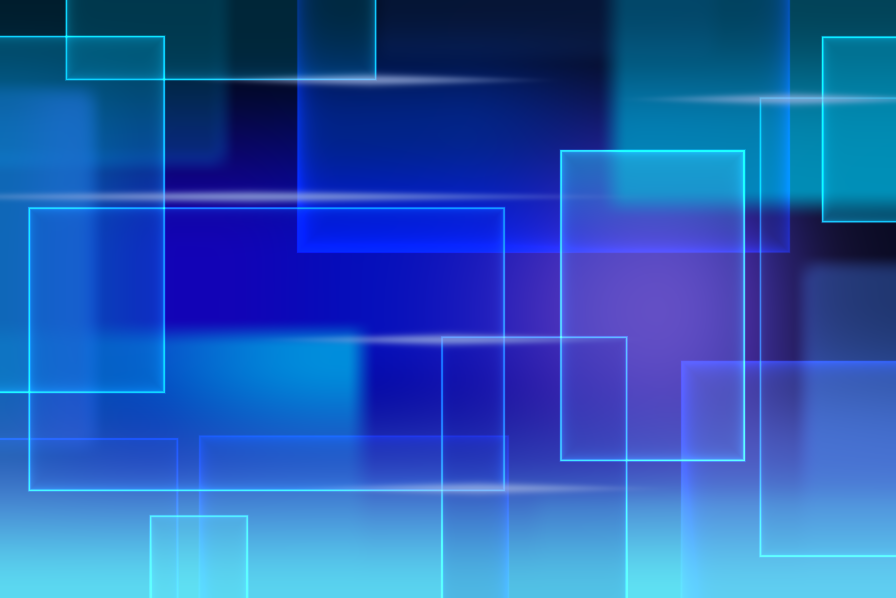
Write a Shadertoy shader that draws this background.

```glsl
const vec3 INK = vec3(0.0, 0.04, 0.11);
const vec3 DEEP_BLUE = vec3(0.08, 0.0, 0.69);
const vec3 COBALT = vec3(0.0, 0.04, 0.71);
const vec3 NAVY = vec3(0.01, 0.01, 0.58);
const vec3 SIDE_BLUE = vec3(0.03, 0.34, 0.58);
const vec3 VIOLET = vec3(0.41, 0.26, 0.74);
const vec3 SHADE = vec3(0.03, 0.01, 0.06);
const vec3 CYAN = vec3(0.37, 0.88, 0.95);
const vec3 SKY = vec3(0.17, 0.70, 0.90);
const vec3 TEAL = vec3(0.0, 0.58, 0.74);
const vec3 AZURE = vec3(0.0, 0.65, 0.87);
const vec3 ROYAL = vec3(0.16, 0.37, 0.82);
const vec3 MIDNIGHT = vec3(0.0, 0.18, 0.62);
const vec3 ELECTRIC = vec3(0.0, 0.13, 0.92);
const vec3 PERIWINKLE = vec3(0.38, 0.55, 0.91);
const vec3 DUSK = vec3(0.30, 0.44, 0.81);
const vec3 CYAN_EDGE = vec3(0.06, 0.74, 0.87);
const vec3 BLUE_EDGE = vec3(0.03, 0.16, 0.85);
const vec3 STREAK_COLOR = vec3(0.62, 0.70, 0.88);

const float LINE_WIDTH = 0.0015;
const float STREAK_WIDTH = 0.010;
const float SOFT_BLUR = 0.026;

// Streaks: centre x, centre y, half length
const vec3 STREAKS[5] = vec3[5](
    vec3(0.62, 0.866, 0.33), vec3(0.42, 0.671, 0.72), vec3(0.75, 0.432, 0.34),
    vec3(0.80, 0.183, 0.34), vec3(1.33, 0.834, 0.31));

// Signed distance to a box given as left, bottom, right, top
float boxDistance(vec2 p, vec4 box) {
    vec2 q = abs(p - 0.5 * (box.xy + box.zw)) - 0.5 * (box.zw - box.xy);
    return max(q.x, q.y);
}

float bell(float x) {
    return exp(-x * x);
}

// Out-of-focus panel with a faint rim
void softPanel(inout vec3 color, vec2 p, vec4 box, vec3 fill, float alpha, float rim) {
    vec2 cover = smoothstep(box.xy - SOFT_BLUR, box.xy + SOFT_BLUR, p)
               * (1.0 - smoothstep(box.zw - SOFT_BLUR, box.zw + SOFT_BLUR, p));
    float mask = cover.x * cover.y;
    color = mix(color, fill, mask * alpha);
    color += fill * rim * 4.0 * mask * (1.0 - mask);
}

// Clear glass pane with a thin bright outline and inner glow
void glassPane(inout vec3 color, vec2 p, vec4 box, vec4 fill, vec3 edge,
               float line, float glow, float glowWidth) {
    float pixel = 1.0 / iResolution.y;
    float d = boxDistance(p, box);
    float mask = 1.0 - smoothstep(-pixel, pixel, d);
    color = mix(color, fill.rgb, fill.a * mask);
    color += edge * line * bell(d / max(LINE_WIDTH, 0.55 * pixel));
    color += edge * glow * mask * exp(min(d, 0.0) / glowWidth);
}

vec3 backdrop(vec2 p) {
    vec3 middle = mix(DEEP_BLUE, COBALT, smoothstep(0.35, 0.65, p.x));
    vec3 color = mix(INK, middle, 1.0 - smoothstep(0.56, 0.94, p.y));
    color = mix(color, NAVY, 1.0 - smoothstep(0.28, 0.46, p.y));
    color = mix(color, SIDE_BLUE, 0.85 * (1.0 - smoothstep(0.0, 0.30, p.x))
                                       * (1.0 - smoothstep(0.7, 1.0, p.y)));
    color = mix(color, SHADE, 0.95 * smoothstep(1.05, 1.42, p.x)
                                   * smoothstep(0.02, 0.45, p.y));
    vec2 q = (p - vec2(1.10, 0.48)) / vec2(p.x < 1.10 ? 0.29 : 0.23, 0.27);
    color = mix(color, VIOLET, 0.95 * exp(-dot(q, q)));
    return mix(color, VIOLET, 0.5 * bell((p.x - 1.3) / 0.22) * bell((p.y - 0.22) / 0.13));
}

void mainImage(out vec4 fragColor, in vec2 fragCoord) {
    vec2 p = fragCoord / iResolution.xy * vec2(1.5, 1.0);
    vec3 color = backdrop(p);

    // Blurred panels behind the glass
    float upperTeal = mix(0.94, 0.66, smoothstep(0.68, 1.0, p.y));
    float leftAzure = mix(0.30, 0.92, smoothstep(0.05, 0.56, p.x))
                    * mix(0.55, 1.0, smoothstep(0.22, 0.40, p.y));
    softPanel(color, p, vec4(-0.2, 0.732, 0.371, 1.2), TEAL, 0.24, 0.09);
    softPanel(color, p, vec4(0.635, 0.912, 1.19, 1.2), ROYAL, 0.20, 0.03);
    softPanel(color, p, vec4(1.025, 0.658, 1.7, 1.2), TEAL, upperTeal, 0.0);
    softPanel(color, p, vec4(-0.2, -0.2, 0.605, 0.443), AZURE, leftAzure, 0.0);
    softPanel(color, p, vec4(-0.2, 0.258, 0.152, 0.844), ROYAL,
              mix(0.35, 0.70, smoothstep(0.0, 0.12, p.x)), 0.06);
    softPanel(color, p, vec4(1.352, -0.2, 1.7, 0.551), mix(ROYAL, PERIWINKLE, 0.4),
              mix(0.85, 0.42, smoothstep(0.2, 0.5, p.y)), 0.09);

    // Dark top and bright floor haze
    color *= mix(1.0, 0.68, smoothstep(0.78, 1.0, p.y));
    color = mix(color, DUSK, 0.85 * (1.0 - smoothstep(0.12, 0.38, p.y)));
    color = mix(color, CYAN, 1.0 - smoothstep(0.0, 0.24, p.y));
    softPanel(color, p, vec4(0.9, -0.2, 1.7, 0.17), CYAN, 0.12, 0.0);

    // Wide blue panes
    float blueFade = 0.60 * (1.0 - smoothstep(0.76, 1.08, p.x)) * (1.0 - smoothstep(0.78, 1.0, p.y));
    vec3 blueFill = mix(ELECTRIC, MIDNIGHT, smoothstep(0.60, 0.78, p.y));
    glassPane(color, p, vec4(0.498, 0.578, 1.322, 1.1), vec4(blueFill, 0.08 + blueFade), BLUE_EDGE, 0.10, 0.42, 0.016);
    glassPane(color, p, vec4(1.141, -0.1, 1.6, 0.396), vec4(PERIWINKLE, 0.22), BLUE_EDGE, 0.15, 0.42, 0.015);
    glassPane(color, p, vec4(0.334, -0.1, 0.851, 0.271), vec4(ROYAL, 0.10), BLUE_EDGE, 0.15, 0.24, 0.010);
    glassPane(color, p, vec4(-0.1, -0.1, 0.297, 0.266), vec4(ROYAL, 0.06), BLUE_EDGE, 0.40, 0.06, 0.008);

    // Cyan outlined panes
    float crown = smoothstep(0.56, 0.74, p.y);
    vec4 crownFill = mix(vec4(PERIWINKLE, 0.20), vec4(SKY, 0.50), crown);
    glassPane(color, p, vec4(0.111, 0.867, 0.629, 1.1), vec4(TEAL, 0.22), CYAN_EDGE, 0.78, 0.24, 0.008);
    glassPane(color, p, vec4(-0.1, 0.344, 0.275, 0.939), vec4(AZURE, 0.26), CYAN_EDGE, 0.74, 0.20, 0.009);
    glassPane(color, p, vec4(0.049, 0.180, 0.844, 0.652), vec4(ELECTRIC, 0.10), CYAN_EDGE, 0.64, 0.18, 0.007);
    glassPane(color, p, vec4(0.939, 0.230, 1.246, 0.748), crownFill, CYAN_EDGE, 0.88, 0.24, 0.008);
    glassPane(color, p, vec4(0.740, -0.1, 1.049, 0.436), vec4(NAVY, 0.14), CYAN_EDGE, 0.62, 0.08, 0.006);
    glassPane(color, p, vec4(1.273, 0.070, 1.6, 0.836), vec4(TEAL, 0.04), CYAN_EDGE, 0.45, 0.08, 0.006);
    glassPane(color, p, vec4(1.377, 0.629, 1.6, 0.938), vec4(TEAL, 0.45), CYAN_EDGE, 0.72, 0.20, 0.007);
    glassPane(color, p, vec4(0.252, -0.1, 0.414, 0.137), vec4(CYAN, 0.25), CYAN_EDGE, 0.45, 0.08, 0.006);

    // Tapered light streaks
    for (int i = 0; i < 5; i++) {
        vec2 offset = p - STREAKS[i].xy;
        float taper = max(0.0, 1.0 - abs(offset.x) / STREAKS[i].z);
        float width = STREAK_WIDTH * (0.35 + 0.65 * taper);
        color = mix(color, STREAK_COLOR, 0.70 * smoothstep(0.0, 1.0, taper) * bell(offset.y / width));
    }

    fragColor = vec4(clamp(color, 0.0, 1.0), 1.0);
}
```
